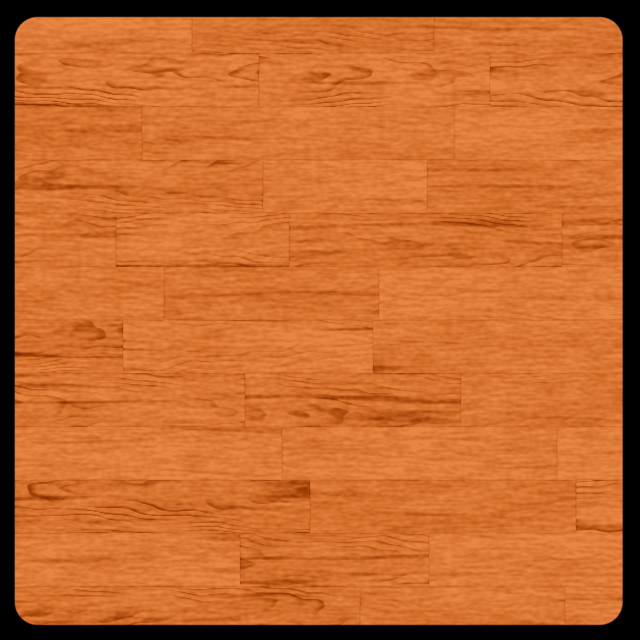
Give the GLSL for this texture, as a WebGL 1 fragment shader.

```glsl
precision highp float;
// Orange oak strip floor: twelve rows of staggered boards on a rounded panel
// over black. Each board gets its own tone and arched growth rings, made from
// warped parabolas; stretched gradient noise adds streaks, fibres and speckle.

uniform vec2 u_resolution;

const float ROWS = 12.0;
const float BOARD_LENGTH = 0.42;
const vec2 PANEL_CENTER = vec2(0.498, 0.4985);
const float PANEL_HALF = 0.475;
const float CORNER_RADIUS = 0.036;

const vec3 VEIN_BROWN = vec3(0.36, 0.12, 0.01);
const vec3 DEEP_ORANGE = vec3(0.62, 0.24, 0.02);
const vec3 MID_ORANGE = vec3(0.80, 0.40, 0.14);
const vec3 LIGHT_ORANGE = vec3(0.91, 0.52, 0.26);

float hash(vec2 p) {
  vec3 q = fract(vec3(p.xyx) * vec3(0.1031, 0.1030, 0.0973));
  q += dot(q, q.yzx + 33.33);
  return fract((q.x + q.y) * q.z);
}

vec2 gradient(vec2 cell) {
  float angle = 6.2832 * hash(cell);
  return vec2(cos(angle), sin(angle));
}

// Gradient noise, roughly -0.7 to 0.7
float noise(vec2 p) {
  vec2 i = floor(p);
  vec2 f = fract(p);
  vec2 w = f * f * f * (f * (f * 6.0 - 15.0) + 10.0);
  float a = dot(gradient(i), f);
  float b = dot(gradient(i + vec2(1.0, 0.0)), f - vec2(1.0, 0.0));
  float c = dot(gradient(i + vec2(0.0, 1.0)), f - vec2(0.0, 1.0));
  float d = dot(gradient(i + 1.0), f - 1.0);
  return mix(mix(a, b, w.x), mix(c, d, w.x), w.y);
}

float roundedBox(vec2 p, float halfSize, float radius) {
  vec2 q = abs(p) - halfSize + radius;
  return length(max(q, 0.0)) + min(max(q.x, q.y), 0.0) - radius;
}

// Board id in xy, distance to the nearest joint of its row in z
vec3 findBoard(vec2 p) {
  float row = floor(p.y * ROWS);
  float u = p.x / BOARD_LENGTH + hash(vec2(row, 7.0));
  float cell = floor(u);
  float joint = 0.1 + 0.6 * hash(vec2(cell, row + 31.0));
  float gap = fract(u) - joint;
  return vec3(cell - step(gap, 0.0), row, abs(gap) * BOARD_LENGTH);
}

// Dark edges of growth rings that arch along the board
float ringVeins(vec2 p, vec2 board, float seed) {
  float across = fract(p.y * ROWS) - 0.2 - 0.6 * hash(board + 5.0);
  float direction = seed > 0.5 ? 1.0 : -1.0;
  float warp = noise(vec2(p.x * 6.0, p.y * 22.0) + seed * 40.0)
             + 0.45 * noise(vec2(p.x * 22.0, p.y * 60.0) + seed * 70.0);
  vec2 knot = (p - vec2(0.31, 0.525)) / vec2(0.035, 0.018);
  float rings = direction * 9.0 * p.x + 10.0 * across * across
              + 1.5 * warp + 2.5 * exp(-dot(knot, knot)) + 9.0 * seed;
  float phase = fract(rings);
  return smoothstep(0.45, 0.88, phase) * (1.0 - smoothstep(0.88, 1.0, phase));
}

// Long thin dark lines running with the grain
float streaks(vec2 p, float seed) {
  float bend = 0.012 * noise(p * vec2(4.0, 9.0) + seed * 20.0);
  float line = noise(vec2(p.x * 3.5, (p.y + bend) * 75.0) + seed * 50.0);
  return smoothstep(0.18, 0.5, line);
}

vec3 woodColor(float tone) {
  vec3 color = mix(DEEP_ORANGE, MID_ORANGE, clamp(tone * 2.0, 0.0, 1.0));
  color = mix(color, LIGHT_ORANGE, clamp(tone * 2.0 - 1.0, 0.0, 1.0));
  return mix(color, VEIN_BROWN, clamp(-tone * 1.4, 0.0, 1.0));
}

vec3 floorColor(vec2 p) {
  vec3 board = findBoard(p);
  float seed = hash(board.xy + 13.0);
  float shade = hash(board.xy + 57.0);
  float figure = smoothstep(0.2, 1.0, hash(board.xy + 91.0));

  // One band of strongly marked boards crosses the middle
  float offset = (p.y - 0.458) / 0.035;
  float band = exp(-offset * offset) * (1.0 - smoothstep(0.78, 0.84, p.x));
  float patches = smoothstep(-0.3, 0.4, noise(p * vec2(7.0, 30.0) + seed * 9.0));

  // Board shade, then fibres and speckle
  float tone = 0.80 + 0.24 * (shade - 0.5) - 0.22 * smoothstep(0.84, 1.0, shade);
  tone += 0.22 * noise(p * vec2(5.0, 28.0) + seed * 30.0);
  tone += 0.34 * noise(p * vec2(26.0, 170.0) + seed * 60.0);
  tone += 0.26 * noise(p * vec2(95.0, 190.0));

  // Growth rings and streaks
  tone -= ringVeins(p, board.xy, seed) * patches * (0.12 + 0.55 * figure);
  tone -= streaks(p, seed) * (0.28 + 0.25 * figure + 0.75 * band);

  // Faint seams between boards
  float rowEdge = abs(fract(p.y * ROWS + 0.5) - 0.5) / ROWS;
  float seam = 1.0 - smoothstep(0.0005, 0.0025, min(rowEdge, board.z));
  return woodColor(tone - 0.16 * seam);
}

void main() {
  vec2 uv = gl_FragCoord.xy / u_resolution;
  float pixel = 1.0 / min(u_resolution.x, u_resolution.y);
  float edge = roundedBox(uv - PANEL_CENTER, PANEL_HALF, CORNER_RADIUS);
  float panel = 1.0 - smoothstep(-pixel, pixel, edge);
  gl_FragColor = vec4(floorColor(uv) * panel, 1.0);
}
```
